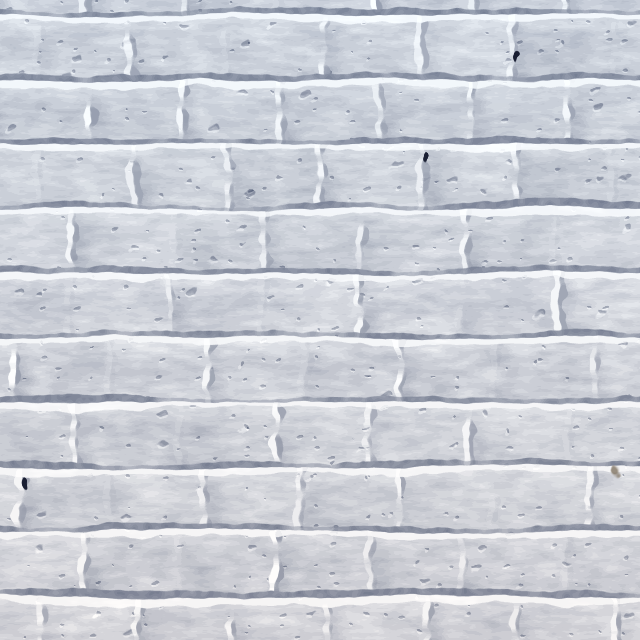
Give the GLSL for this texture, as a three.js fragment shader.

```glsl
varying vec2 vUv;

const float COURSE = 0.1008;      // height of one course
const float FIRST_BED = 0.069;    // height of the lowest bed joint
const float STRETCHER = 0.302;    // length of a full brick
const float HALF_BRICK = STRETCHER * 0.5;
const float EDGE = 0.0012;        // softness of painted edges
const float LEVELS = 17.0;        // tonal steps of the paint
const float FACE_TONE = 0.665;
const float LIP_TONE = 0.99;
const float BED_TONE = 0.17;
const float JOINT_TONE = 0.3;
const vec3 SHADE = vec3(0.44, 0.47, 0.55);
const vec3 WHITE = vec3(1.0);
const vec3 HOLE = vec3(0.10, 0.12, 0.20);
const vec3 STAIN = vec3(0.50, 0.45, 0.38);
const vec3 WARM = vec3(1.0, 0.99, 0.985);
const vec3 COOL = vec3(0.98, 1.0, 1.015);
const vec2 STAIN_POS = vec2(0.961, 0.262);

float hash(vec2 p) {
  return fract(sin(dot(p, vec2(127.1, 311.7))) * 43758.5);
}

float corner(vec2 cell, vec2 offset) {
  float angle = 6.2832 * hash(cell);
  return dot(vec2(cos(angle), sin(angle)), offset);
}

float noise(vec2 p) {
  vec2 i = floor(p), f = fract(p);
  vec2 w = f * f * f * (f * (f * 6.0 - 15.0) + 10.0);
  vec2 e = vec2(1.0, 0.0);
  return mix(mix(corner(i, f), corner(i + e, f - e), w.x),
             mix(corner(i + e.yx, f - e.yx), corner(i + e.xx, f - e.xx), w.x), w.y);
}

float fbm(vec2 p) {
  float sum = 0.0, amp = 1.0;
  for (int i = 0; i < 4; i++) {
    sum += amp * noise(p);
    p = p * 2.03 + 17.3;
    amp *= 0.5;
  }
  return sum;
}

float band(float x, float a, float b) {
  return smoothstep(a - EDGE, a + EDGE, x) * (1.0 - smoothstep(b - EDGE, b + EDGE, x));
}

// Bond offset of a course, in stretchers
float courseShift(float row) {
  bool even = mod(row, 2.0) < 0.5;
  if (row < -0.5) return 0.2;
  if (row < 3.5) return even ? 0.42 : 0.08;
  if (row < 5.5) return even ? 0.87 : 0.39;
  return even ? 0.68 : 0.95;
}

// Full joints are clear; half joints only in header courses or by chance
float jointStrength(float row, float joint) {
  float chance = hash(vec2(joint, row) + 3.7);
  bool header = mod(row + 1.0, 8.0) < 0.5;
  if (header || mod(joint, 2.0) < 0.5) return mix(0.65, 1.0, chance);
  return chance > 0.65 ? 0.7 : 0.12;
}

void main() {
  vec2 uv = vUv;
  float grain = noise(uv * 75.0);

  // Uneven courses
  float y = uv.y + 0.009 * noise(uv * vec2(4.0, 9.0)) + 0.004 * noise(uv * vec2(20.0, 11.0)) + 0.0015 * grain;
  float v = (y - FIRST_BED) / COURSE;
  float row = floor(v), bedId = floor(v + 0.5);
  float bed = (v - bedId) * COURSE;
  float rise = fract(v);

  // Signed distance to the nearest upright joint
  float x = uv.x + 0.009 * noise(uv * vec2(6.0, 24.0)) + 0.004 * grain;
  float u = 2.0 * (x / STRETCHER - courseShift(row));
  float joint = floor(u + 0.5);
  vec2 jointId = vec2(joint, row);
  float d = (u - joint) * HALF_BRICK + 0.016 * (hash(jointId + 9.1) - 0.5);
  float strength = jointStrength(row, joint);

  // Brushed faces
  float brickTone = mix(hash(jointId - vec2(1.0, 0.0)), hash(jointId), smoothstep(-0.012, 0.012, d));
  float tone = FACE_TONE + 0.07 * (brickTone - 0.5);
  tone += 0.13 * fbm(uv * vec2(11.0, 20.0)) + 0.13 * fbm(uv * vec2(24.0, 85.0) + 31.0);
  tone += 0.08 * smoothstep(0.6, 1.0, rise);
  float hollow = smoothstep(0.0, 0.004, d) * (1.0 - smoothstep(0.004, 0.04, d));
  tone -= 0.17 * strength * hollow * (1.2 - rise);

  // Small pits with a lit rim
  for (int i = 0; i < 2; i++) {
    vec2 grid = vec2(22.0, 38.0) * (1.0 + 0.7 * float(i));
    vec2 q = uv * grid + 0.25 * grain;
    vec2 id = floor(q) + 40.0 * float(i);
    vec2 c = fract(q) - 0.5 - 0.4 * (vec2(hash(id), hash(id + 5.3)) - 0.5);
    float size = mix(0.08, 0.2, hash(id + 2.9)) * step(0.86, hash(id + 8.2));
    float pit = 1.0 - smoothstep(size * 0.6, size + 0.01, length(c));
    float rim = 1.0 - smoothstep(size * 0.6, size + 0.01, length(c + vec2(0.04, 0.16)));
    tone += step(0.01, size) * (0.15 * rim - 0.4 * pit);
  }

  // Upright joints: lit edge on the left, broken shadow on the right
  float along = noise(vec2(joint * 7.3 + row * 3.1, uv.y * 38.0));
  float lip = band(d, -0.008 - 0.007 * along, 0.001);
  tone = mix(tone, LIP_TONE, lip * strength * smoothstep(-0.4, 0.1, along));
  float crack = band(d, 0.0, 0.006 + 0.012 * along);
  tone = mix(tone, JOINT_TONE, crack * strength * smoothstep(-0.25, 0.15, along));

  // Bed joints: lit brick top below, shadow line above
  float run = noise(vec2(uv.x * 7.0, bedId * 5.7 + 0.4));
  float ragged = noise(vec2(uv.x * 34.0, bedId * 8.3 + 0.6));
  float topLip = band(bed, -0.010 - 0.007 * run - 0.005 * ragged, 0.0);
  tone = mix(tone, LIP_TONE, topLip * (0.85 + 0.15 * run));
  float shadow = band(bed, 0.0, 0.0085 + 0.007 * run + 0.003 * ragged);
  float depth = smoothstep(-0.45, 0.05, run + 0.5 * ragged);
  tone = mix(tone, BED_TONE + 0.2 * grain, shadow * mix(0.45, 1.0, depth));

  // Flat steps of paint
  float s = clamp(tone, -0.15, 1.0) * LEVELS;
  tone = (floor(s) + smoothstep(0.35, 0.65, fract(s))) / LEVELS;
  vec3 color = mix(SHADE, WHITE, tone) * mix(WARM, COOL, uv.y);

  // Holes in some joints, and one stain
  float holeY = mix(0.3, 0.8, hash(jointId + 6.4));
  vec2 h = vec2((d - 0.004) / 0.005, (rise - holeY) * COURSE / 0.010);
  float hole = 1.0 - smoothstep(0.7, 1.0, length(h) + 0.5 * grain);
  color = mix(color, HOLE, hole * step(0.84, hash(jointId + 1.6)) * step(0.5, strength));
  float spot = length((uv - STAIN_POS) / vec2(0.011, 0.009)) + 0.9 * grain;
  color = mix(color, STAIN, 0.8 * (1.0 - smoothstep(0.6, 1.0, spot)));

  gl_FragColor = vec4(color, 1.0);
}
```
